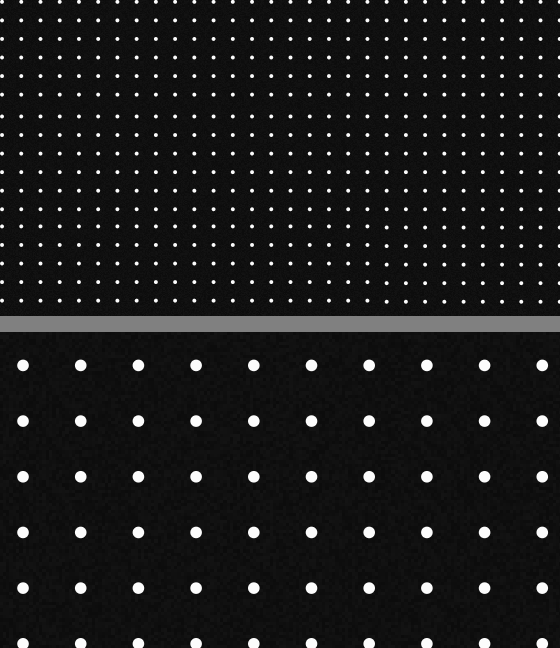
Top: the whole. Bottom: its middle third, enlarged.
A Shadertoy shader for this pattern:

```glsl
// Small white dots on a near-black, finely grained ground, 30 across and 17 down.
// A repeated cell gives the dots; three bands of rows are nudged vertically,
// and the lowest band steps down slightly more in its last ten columns.

const vec2 PITCH = vec2(0.06086, 0.05873);  // dot spacing, in canvas heights
const vec2 FIRST_DOT = vec2(0.0064, 0.0058); // from the top left corner
const float DOT_RADIUS = 0.0061;
const float GRAIN_CELLS = 288.0;
const float GRAIN_STRENGTH = 0.03;
const vec3 GROUND = vec3(0.06);
const vec3 DOT_COLOR = vec3(0.99);

float hash(vec2 p) {
    return fract(sin(dot(p, vec2(12.9898, 78.233))) * 43758.5453);
}

// Downward shift of the rows in each horizontal band
float bandShift(float depth, float column) {
    float lowest = column < 19.5 ? 0.0059 : 0.0094;
    float shift = depth < 0.334 ? 0.0 : 0.0104;
    return depth < 0.690 ? shift : lowest;
}

// Signed distance to the nearest dot; q runs right and down from the top left
float dotDistance(vec2 q, vec2 pitch, float radius) {
    vec2 grid = q - FIRST_DOT;
    float column = floor(grid.x / pitch.x + 0.5);
    grid.y -= bandShift(q.y, column);
    vec2 cell = grid - pitch * floor(grid / pitch + 0.5);
    return length(cell) - radius;
}

float coverage(float distance, float pixel) {
    return clamp(0.5 - distance / pixel, 0.0, 1.0);
}

vec3 grainyGround(vec2 p, vec3 color, float strength) {
    float grain = hash(floor(p * GRAIN_CELLS)) - 0.5;
    return color + strength * grain;
}

void mainImage(out vec4 fragColor, in vec2 fragCoord) {
    float pixel = 1.0 / iResolution.y;
    vec2 p = fragCoord * pixel;
    vec2 q = vec2(p.x, 1.0 - p.y);

    vec3 color = grainyGround(p, GROUND, GRAIN_STRENGTH);
    float dots = coverage(dotDistance(q, PITCH, DOT_RADIUS), pixel);
    fragColor = vec4(mix(color, DOT_COLOR, dots), 1.0);
}
```
